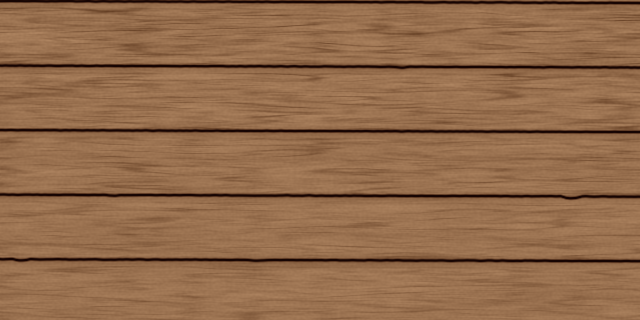
Reproduce this texture procedurally as a Shadertoy shader.

```glsl
// Brown wood-grain siding: wide horizontal boards parted by dark, worn shadow gaps.

const vec3 LIGHT_WOOD = vec3(0.665, 0.502, 0.363);
const vec3 DEEP_WOOD  = vec3(0.430, 0.280, 0.170);
const vec3 LIP_SHADE  = vec3(0.270, 0.140, 0.075);
const vec3 GAP_BLACK  = vec3(0.085, 0.015, 0.008);

const float PITCH     = 0.2017;  // board height
const float FIRST_GAP = 0.190;   // height of the lowest gap at the left
const float TILT      = 0.003;   // slight fall of the boards to the right

float hash(vec2 cell) {
    uvec2 q = uvec2(ivec2(cell)) * uvec2(1597334673u, 3812015801u);
    uint n = (q.x ^ q.y) * 1597334673u;
    n = (n ^ (n >> 15)) * 2246822519u;
    return float((n ^ (n >> 13)) & 65535u) / 65535.0;
}

float cornerSlope(vec2 cell, vec2 offset) {
    float angle = 6.28318 * hash(cell);
    return dot(vec2(cos(angle), sin(angle)), offset);
}

// Gradient noise, roughly -0.7 to 0.7
float gradientNoise(vec2 p) {
    vec2 i = floor(p), f = p - i;
    vec2 u = f * f * f * (f * (f * 6.0 - 15.0) + 10.0);
    vec2 e = vec2(1.0, 0.0);
    float low  = mix(cornerSlope(i, f), cornerSlope(i + e.xy, f - e.xy), u.x);
    float high = mix(cornerSlope(i + e.yx, f - e.yx), cornerSlope(i + e.xx, f - e.xx), u.x);
    return mix(low, high, u.y);
}

// Thin creases along the zero lines of stretched noise
float creases(vec2 p, vec2 frequency, float width, float pixel) {
    float n = abs(gradientNoise(p * frequency));
    float halfWidth = width * frequency.y;
    float soft = 0.6 * pixel * frequency.y;
    return 1.0 - smoothstep(max(halfWidth - soft, 0.0), halfWidth + soft, n);
}

// Wood darkness: 0 is light, 1 is deep
float woodTone(vec2 p, float seed, float roughness, float pixel) {
    vec2 q = p + vec2(seed * 17.3, seed * 3.7);
    q.y += 0.005 * gradientNoise(q * vec2(3.0, 9.0))
         + 0.0012 * gradientNoise(q * vec2(22.0, 30.0));

    float broad = gradientNoise(q * vec2(1.5, 18.0));
    float bands = gradientNoise(q * vec2(4.0, 75.0) + 31.0);
    float fibre = gradientNoise(q * vec2(16.0, 150.0) + 57.0);
    float speck = gradientNoise(q * vec2(95.0, 130.0) + 11.0);

    // Masks break the creases into runs of uneven length
    float coarseMask = smoothstep(-0.25, 0.3, gradientNoise(q * vec2(4.0, 32.0) + 73.0));
    float fineMask   = smoothstep(-0.2, 0.3, gradientNoise(q * vec2(7.0, 45.0) + 91.0));
    float coarse = creases(q, vec2(2.6, 52.0), 0.0016, pixel) * coarseMask;
    float fine   = creases(q + 5.0, vec2(5.0, 85.0), 0.0010, pixel) * fineMask;

    return 0.19 + 0.16 * broad + 0.12 * speck
         + roughness * (0.24 * bands + 0.20 * fibre + 0.46 * coarse + 0.26 * fine);
}

void mainImage(out vec4 fragColor, in vec2 fragCoord) {
    float pixel = 1.0 / iResolution.y;
    vec2 p = fragCoord * pixel;

    // Board coordinates: row number and height within the board
    float v = (p.y + TILT * p.x - FIRST_GAP) / PITCH;
    float row = floor(v);
    float height = (v - row) * PITCH;
    float below = PITCH - height;  // depth under the next gap

    // Grain is rougher on upper boards and smoother under each gap
    float roughness = mix(0.68, 1.08, clamp(row / 3.0, 0.0, 1.0));
    roughness *= mix(0.35, 1.0, smoothstep(0.014, 0.027, below));
    float tone = woodTone(p, row + 3.0, roughness, pixel);

    // Soft shade below the gap, with a faint groove, and a worn lower edge
    tone += 0.28 * (1.0 - smoothstep(0.003, 0.024, below));
    tone += 0.13 * exp(-pow((below - 0.023) / 0.003, 2.0));
    tone += 0.20 * (1.0 - smoothstep(0.004, 0.016, height));
    vec3 colour = mix(LIGHT_WOOD, DEEP_WOOD, clamp(tone, -0.15, 1.15));

    // Gap line with small ragged chips and occasional sagging splinters
    float gapRow = floor(v + 0.5);
    float fromGap = (v - gapRow) * PITCH;
    float ragged = 0.0014 * gradientNoise(vec2(p.x * 45.0, gapRow * 7.3 + 0.4));
    float sag = 0.010 * smoothstep(0.30, 0.62, gradientNoise(vec2(p.x * 7.0, gapRow * 5.7 + 0.3)));
    float gapDistance = abs(fromGap + ragged + sag);
    float lip = 1.0 - smoothstep(0.0035, 0.0045 + 1.2 * pixel, gapDistance);
    float core = 1.0 - smoothstep(0.0016, 0.0022 + 0.8 * pixel, gapDistance);
    colour = mix(colour, LIP_SHADE, 0.75 * lip);
    colour = mix(colour, GAP_BLACK, core);

    fragColor = vec4(colour, 1.0);
}
```
